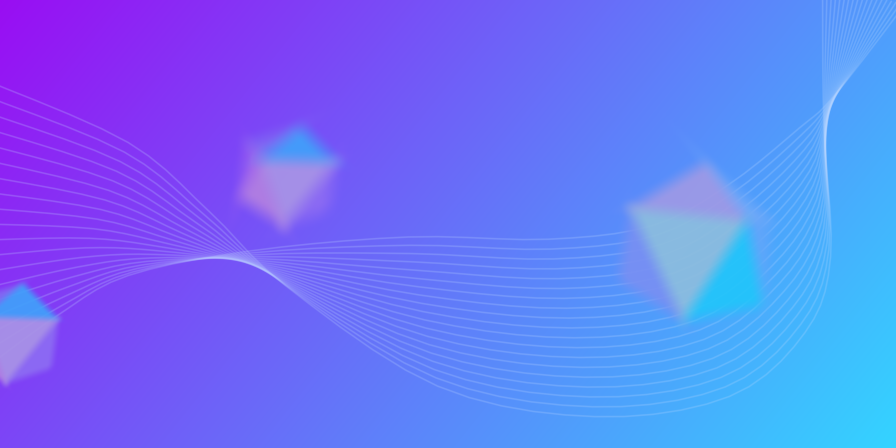
A WebGL 2 fragment shader for this background:

```glsl
#version 300 es
precision highp float;
// Violet to cyan gradient with a twisted ribbon of fine lines and three soft-focus gems.

uniform vec2 u_resolution;
out vec4 fragColor;

const int LINES = 19;
const int KNOTS = 11;
const int STEPS = 5;

// The two edges of the ribbon: first edge in xy, second edge in zw.
const vec4 ribbon[KNOTS] = vec4[KNOTS](
    vec4(-0.03, 0.82, -0.03, 0.18), vec4(0.286, 0.682, 0.13, 0.297),
    vec4(0.469, 0.526, 0.286, 0.385), vec4(0.638, 0.362, 0.56, 0.44),
    vec4(0.977, 0.138, 0.911, 0.471), vec4(1.328, 0.07, 1.224, 0.466),
    vec4(1.628, 0.115, 1.458, 0.497), vec4(1.797, 0.258, 1.628, 0.589),
    vec4(1.854, 0.427, 1.784, 0.714), vec4(1.839, 0.714, 1.862, 0.786),
    vec4(1.836, 1.03, 2.02, 0.99));

vec4 knot(int i) { return ribbon[clamp(i, 0, KNOTS - 1)]; }

// Catmull-Rom curve through the knots, for both edges at once.
vec4 ribbonAt(float u) {
    int i = int(floor(u));
    float t = u - float(i);
    vec4 a = knot(i - 1), b = knot(i), c = knot(i + 1), d = knot(i + 2);
    return b + 0.5 * t * (c - a + t * (2.0 * a - 5.0 * b + 4.0 * c - d
                       + t * (3.0 * (b - c) + d - a)));
}

float segmentDistance(vec2 p, vec2 a, vec2 b) {
    vec2 ab = b - a;
    return length(p - a - ab * clamp(dot(p - a, ab) / dot(ab, ab), 0.0, 1.0));
}

// Summed coverage of all lines blended between the ribbon edges.
float ribbonLines(vec2 p, float pixel) {
    float nearest[LINES];
    for (int k = 0; k < LINES; k++) nearest[k] = 1.0;

    vec4 start = ribbonAt(0.0);
    for (int s = 1; s <= (KNOTS - 1) * STEPS; s++) {
        vec4 end = ribbonAt(float(s) / float(STEPS));
        // Skip strips too far away to touch this point.
        float reach = 0.5 * distance(start.xy, start.zw) + 0.1;
        if (distance(p, 0.5 * (start.xy + start.zw)) < reach) {
            for (int k = 0; k < LINES; k++) {
                float f = float(k) / float(LINES - 1);
                float d = segmentDistance(p, mix(start.xy, start.zw, f), mix(end.xy, end.zw, f));
                nearest[k] = min(nearest[k], d);
            }
        }
        start = end;
    }

    float clear = 1.0;
    for (int k = 0; k < LINES; k++)
        clear *= 1.0 - 0.24 * (1.0 - smoothstep(0.0, 0.0013 + pixel, nearest[k]));
    return 1.0 - clear;
}

float insideEdge(vec2 p, vec2 a, vec2 b, float blur) {
    vec2 outward = normalize(vec2(b.y - a.y, a.x - b.x));
    return 1.0 - smoothstep(-blur, blur, dot(p - a, outward));
}

// Soft counter-clockwise triangle, premultiplied so that neighbours add up.
vec4 facet(vec2 p, vec2 a, vec2 b, vec2 c, float blur, vec3 color) {
    return vec4(color, 1.0) * insideEdge(p, a, b, blur)
         * insideEdge(p, b, c, blur) * insideEdge(p, c, a, blur);
}

vec4 smallGem(vec2 p, float blur) {
    vec2 top = vec2(0.031, 0.115), right = vec2(0.109, 0.035), lowRight = vec2(0.094, -0.075);
    vec2 bottom = vec2(-0.008, -0.109), left = vec2(-0.107, -0.047), upLeft = vec2(-0.089, 0.078);
    vec2 inner = vec2(-0.06, 0.04);
    return facet(p, top, inner, right, blur, vec3(0.25, 0.63, 0.98))
         + facet(p, top, upLeft, inner, blur, vec3(0.50, 0.42, 0.95))
         + facet(p, upLeft, left, inner, blur, vec3(0.62, 0.38, 0.93))
         + facet(p, inner, left, bottom, blur, vec3(0.70, 0.50, 0.88))
         + facet(p, inner, bottom, right, blur, vec3(0.66, 0.58, 0.90))
         + facet(p, right, bottom, lowRight, blur, vec3(0.55, 0.42, 0.95));
}

vec4 largeGem(vec2 p, float blur) {
    vec2 top = vec2(0.02, 0.185), right = vec2(0.165, 0.055), lowRight = vec2(0.15, -0.135);
    vec2 bottom = vec2(-0.03, -0.17), left = vec2(-0.175, -0.08), upLeft = vec2(-0.148, 0.083);
    vec2 inner = vec2(0.112, 0.055);
    return facet(p, top, upLeft, inner, blur, vec3(0.62, 0.60, 0.90))
         + facet(p, upLeft, bottom, inner, blur, vec3(0.55, 0.74, 0.87))
         + facet(p, inner, bottom, lowRight, blur, vec3(0.13, 0.77, 0.98))
         + facet(p, top, inner, right, blur, vec3(0.45, 0.66, 0.97))
         + facet(p, inner, lowRight, right, blur, vec3(0.38, 0.65, 0.98))
         + facet(p, upLeft, left, bottom, blur, vec3(0.47, 0.56, 0.95));
}

vec3 blend(vec3 under, vec4 gem) {
    return mix(under, gem.rgb / max(gem.a, 0.0001), 0.92 * min(gem.a, 1.0));
}

void main() {
    vec2 p = gl_FragCoord.xy / u_resolution.y;

    // Diagonal gradient from the top left to the bottom right.
    float t = clamp((p.x + 0.8 * (1.0 - p.y)) / 2.8, 0.0, 1.0);
    vec3 color = mix(vec3(0.60, 0.05, 0.95), vec3(0.20, 0.83, 1.0), t);

    color = mix(color, vec3(0.75, 0.85, 1.0), ribbonLines(p, 1.0 / u_resolution.y));

    color = blend(color, smallGem(p - vec2(0.641, 0.604), 0.027));
    color = blend(color, smallGem(p - vec2(0.021, 0.253), 0.012));
    color = blend(color, largeGem(p - vec2(1.555, 0.453), 0.024));
    fragColor = vec4(color, 1.0);
}
```
